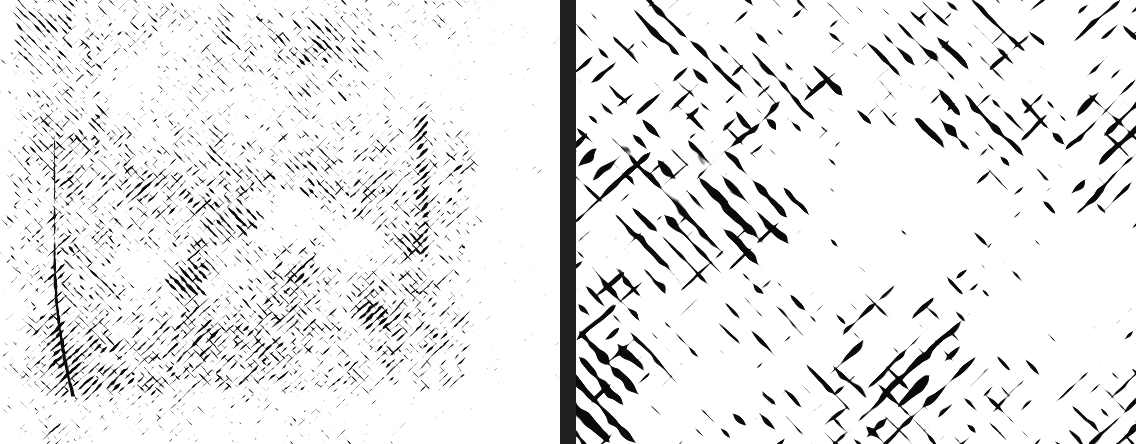
Left, the full canvas; right, a detail of the centre.
Give the GLSL for this texture, as a Shadertoy shader.

```glsl
// A worn pen drawing: two sets of diagonal hatching broken into dashes and specks.
// Soft shading masses set the local tone, which drives the stroke width; grain
// noise eats the strokes, and a dark contour line closes the left side.

const float LINES = 75.0;         // hatch lines per canvas height
const float WOBBLE = 0.35;        // sideways wander, in line spacings
const float GRAIN = 1.25;         // strength of the breakup
const float DRYNESS = 0.23;       // tone lost to the paper
const float BASE_TONE = 0.06;
const float TONE_NOISE = 0.34;
const float MAX_TONE = 0.62;
const float FALLING_ANGLE = -0.80;
const float RISING_ANGLE = 0.76;
const vec3 PAPER = vec3(1.0);
const vec3 INK = vec3(0.04);

// Soft masses: centre x, centre y, radius, strength
const vec4 FALLING[10] = vec4[10](
    vec4(0.10, 0.95, 0.10, 0.24), vec4(0.13, 0.72, 0.12, 0.24),
    vec4(0.20, 0.40, 0.09, 0.24), vec4(0.43, 0.37, 0.05, 0.60),
    vec4(0.50, 0.53, 0.09, 0.28), vec4(0.70, 0.62, 0.06, 0.28),
    vec4(0.74, 0.90, 0.08, 0.18), vec4(0.53, 0.93, 0.05, 0.20),
    vec4(0.93, 0.46, 0.04, 0.40), vec4(0.60, 0.23, 0.10, 0.24));
const vec4 RISING[10] = vec4[10](
    vec4(0.16, 0.20, 0.09, 0.34), vec4(0.30, 0.17, 0.09, 0.32),
    vec4(0.47, 0.22, 0.10, 0.28), vec4(0.60, 0.22, 0.08, 0.25),
    vec4(0.67, 0.40, 0.06, 0.34), vec4(0.84, 0.31, 0.05, 0.48),
    vec4(0.80, 0.57, 0.06, 0.28), vec4(0.95, 0.25, 0.09, 0.20),
    vec4(1.02, 0.58, 0.06, 0.22), vec4(0.35, 0.58, 0.09, 0.16));
const vec4 HIGHLIGHTS[8] = vec4[8](
    vec4(0.31, 0.40, 0.05, 0.45), vec4(0.64, 0.51, 0.05, 0.50),
    vec4(0.80, 0.44, 0.05, 0.40), vec4(0.29, 0.82, 0.07, 0.25),
    vec4(0.58, 0.78, 0.05, 0.20), vec4(0.92, 0.86, 0.10, 0.22),
    vec4(0.53, 0.39, 0.04, 0.30), vec4(1.03, 0.80, 0.08, 0.20));

float hash(vec2 cell) {
    vec3 q = fract(cell.xyx * 0.1031);
    q += dot(q, q.yzx + 33.33);
    return fract((q.x + q.y) * q.z);
}

float noise(vec2 p) {
    vec2 cell = floor(p), f = fract(p);
    f = f * f * (3.0 - 2.0 * f);
    return mix(mix(hash(cell), hash(cell + vec2(1, 0)), f.x),
               mix(hash(cell + vec2(0, 1)), hash(cell + vec2(1, 1)), f.x), f.y);
}

float grain(vec2 p) {
    return 0.65 * noise(p) + 0.35 * noise(p * 2.1 + 17.0);
}

float mass(vec2 p, vec4 m) {
    vec2 d = (p - m.xy) / m.z;
    return m.w * exp(-dot(d, d));
}

// Tone shared by both hatch sets: highlights, sheet margins and the right edge column
float commonTone(vec2 p) {
    float tone = BASE_TONE;
    for (int i = 0; i < 8; i++) tone -= mass(p, HIGHLIGHTS[i]);
    float ragged = p.x + 0.05 * (noise(p * 14.0) - 0.5);
    float inside = smoothstep(0.0, 0.05, ragged) * (1.0 - smoothstep(1.03, 1.10, ragged));
    tone -= 0.34 * (1.0 - inside);
    tone -= 0.17 * (1.0 - smoothstep(0.10, 0.13, p.y));
    tone -= 0.16 * smoothstep(0.72, 0.85, p.x) * (1.0 - smoothstep(0.08, 0.20, p.y));
    return tone;
}

// Signed ink field of one hatch set, in line spacings; positive is ink
float hatch(vec2 p, float angle, float tone, float seed) {
    vec2 along = vec2(cos(angle), sin(angle));
    vec2 q = LINES * vec2(dot(p, along), dot(p, vec2(-along.y, along.x)));
    float patchy = noise(p * 9.0 + seed) * 0.6 + noise(p * 22.0 + seed) * 0.4;
    tone = min(tone + TONE_NOISE * (patchy - 0.5), MAX_TONE);
    float across = q.y + WOBBLE * (noise(q * vec2(0.3, 0.5) + seed) - 0.5);
    float offLine = abs(fract(across) - 0.5);
    float speckle = grain(q * vec2(0.85, 1.3) + seed + 200.0);
    return 0.5 * (tone + GRAIN * (speckle - 0.5) - DRYNESS) - offLine;
}

// Curved contour at the left, heavy at its foot and dry towards the top
float contour(vec2 p) {
    float bend = clamp((0.43 - p.y) / 0.32, 0.0, 1.1);
    float lineX = 0.123 + 0.041 * bend * bend;
    float width = mix(0.0042, 0.0004, smoothstep(0.11, 0.62, p.y));
    width += 0.005 * (grain(p * vec2(90.0, 70.0) + 50.0) - 0.5);
    width -= 0.006 * smoothstep(0.66, 0.78, p.y);
    return min(width - abs(p.x - lineX), p.y - 0.107) * LINES;
}

float smoothMax(float a, float b, float k) {
    float h = max(k - abs(a - b), 0.0) / k;
    return max(a, b) + 0.25 * h * h * k;
}

void mainImage(out vec4 fragColor, in vec2 fragCoord) {
    vec2 p = fragCoord / iResolution.y;

    float falling = commonTone(p), rising = falling;
    for (int i = 0; i < 10; i++) {
        falling += mass(p, FALLING[i]);
        rising += mass(p, RISING[i]);
    }
    float column = smoothstep(0.925, 0.95, p.x) * (1.0 - smoothstep(0.96, 0.968, p.x));
    rising += 0.42 * column * smoothstep(0.40, 0.46, p.y) * (1.0 - smoothstep(0.74, 0.80, p.y));
    rising -= 0.06 * smoothstep(0.55, 0.80, p.y);
    rising += 0.25 * exp(-pow((p.x - 0.13) / 0.025, 2.0)) * (1.0 - smoothstep(0.65, 0.80, p.y));

    float ink = smoothMax(hatch(p, FALLING_ANGLE, falling, 11.0),
                          hatch(p, RISING_ANGLE, rising, 47.0), 0.10);
    ink = max(ink, contour(p));

    float pixel = LINES / iResolution.y;
    fragColor = vec4(mix(PAPER, INK, smoothstep(-0.6, 0.6, ink / pixel)), 1.0);
}
```
